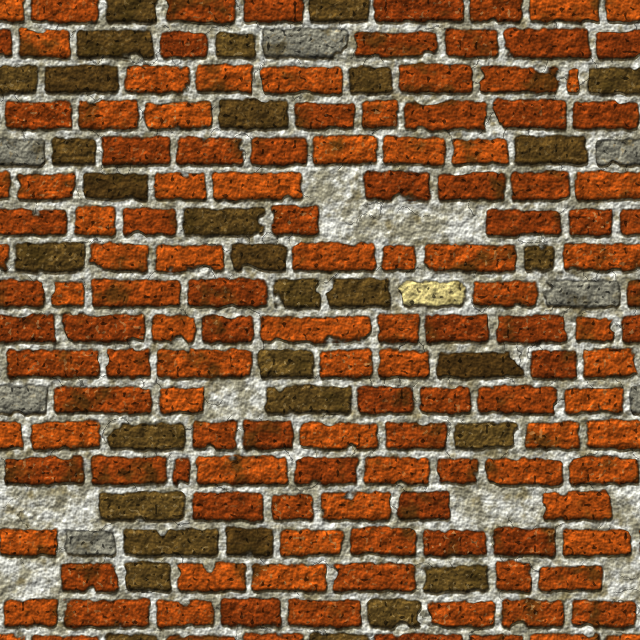
A Shadertoy shader for this texture:

```glsl
#define COLS 9.0
#define ROWS 18.0
#define HALF_GAP vec2(0.0055, 0.0060)
#define CORNER 0.0055
#define ROUGHNESS 0.0045
#define MISSING 0.055
#define DARK_SHARE 0.17
#define GREY_SHARE 0.03
#define STONE_CELL vec2(5.0, 10.0)
#define RELIEF 1.1

vec2 hash2(vec2 c) {
    vec3 q = fract(c.xyx * vec3(0.1031, 0.1030, 0.0973));
    q += dot(q, q.yzx + 33.33);
    return fract((q.xx + q.yz) * q.zy);
}

vec2 wrap(vec2 c, vec2 n) { return floor(mod(c + 0.5, n)); }

float corner(vec2 cell, vec2 offset, float freq) {
    float a = 6.2832 * hash2(wrap(cell, vec2(freq)) + freq).x;
    return dot(vec2(cos(a), sin(a)), offset);
}

// Tiling gradient noise, roughly -1 to 1
float noise(vec2 uv, float freq) {
    vec2 p = uv * freq, c = floor(p), f = p - c;
    vec2 s = f * f * f * (f * (f * 6.0 - 15.0) + 10.0), e = vec2(1, 0);
    float low = mix(corner(c, f, freq), corner(c + e, f - e, freq), s.x);
    float high = mix(corner(c + e.yx, f - e.yx, freq), corner(c + 1.0, f - 1.0, freq), s.x);
    return 1.5 * mix(low, high, s.y);
}

float fbm(vec2 uv, float freq) {
    float sum = 0.0, amp = 0.6;
    for (int i = 0; i < 3; i++) {
        sum += amp * noise(uv, freq);
        freq *= 2.0;
        amp *= 0.6;
    }
    return sum;
}

// Uneven position of the upright joint number i
float joint(float i, float row) {
    float t = hash2(wrap(vec2(i, row), vec2(COLS, ROWS)) + 71.0).x - 0.5;
    return i + 2.4 * t * t * t + 0.18 * t;
}

// Signed distance to the nearest brick, with its cell and local position
float brickDistance(vec2 uv, out vec2 id, out vec2 local) {
    vec2 p = uv + 0.0025 * vec2(noise(uv, 13.0), noise(uv + 0.37, 11.0));
    float y = p.y * ROWS + 0.734;
    float row = wrap(vec2(floor(y)), vec2(ROWS)).x;
    float shift = 0.5 * mod(row + 1.0, 2.0) + 0.3 * (hash2(vec2(row, 5.0)).x - 0.5);
    float u = p.x * COLS - shift, i = floor(u);
    if (u < joint(i, row)) i -= 1.0;
    else if (u >= joint(i + 1.0, row)) i += 1.0;
    float a = joint(i, row), b = joint(i + 1.0, row);
    id = wrap(vec2(i, row), vec2(COLS, ROWS));
    vec2 rnd = hash2(id + 19.0);
    local = vec2(u - 0.5 * (a + b), fract(y) - 0.5) / vec2(COLS, ROWS);
    local.y += 0.003 * (rnd.y - 0.5);

    vec2 size = 0.5 * vec2(b - a, 1.0) / vec2(COLS, ROWS) - HALF_GAP;
    size -= vec2(0.002, 0.0035) * rnd.y * rnd.y;
    float radius = id == STONE_CELL ? 0.016 : CORNER;
    vec2 q = abs(local) - size + radius;
    float d = length(max(q, 0.0)) + min(max(q.x, q.y), 0.0) - radius;
    d += ROUGHNESS * fbm(uv, 42.0);
    d += 0.022 * max(noise(uv + 0.21, 27.0) - 0.38, 0.0);   // chipped edges
    return rnd.x < MISSING && id != STONE_CELL ? 0.02 : d;
}

vec3 brickColor(vec2 uv, vec2 id, vec2 local, float d) {
    vec2 kind = hash2(id + 43.0), tone = hash2(id + 87.0);
    float mottle = fbm(uv + 0.13, 36.0), grain = fbm(uv + 0.59, 110.0);
    vec3 col = mix(vec3(0.47, 0.20, 0.06), vec3(0.66, 0.30, 0.08), tone.x);
    if (kind.x < DARK_SHARE) col = mix(vec3(0.27, 0.19, 0.08), vec3(0.36, 0.28, 0.13), tone.y);
    if (kind.x > 1.0 - GREY_SHARE) col = vec3(0.48, 0.47, 0.41);
    if (id == STONE_CELL) col = vec3(0.78, 0.72, 0.47);
    col *= 1.0 + 0.30 * mottle + 0.30 * grain;

    // Soot, pits and pale lichen
    float soot = smoothstep(0.12, 0.6, fbm(uv + 0.71, 15.0) + 0.25 * grain);
    col = mix(col, vec3(0.23, 0.18, 0.07), 0.65 * soot);
    col *= 1.0 - 0.55 * smoothstep(0.40, 0.75, noise(uv + 0.31, 120.0));
    float lichen = smoothstep(0.38, 0.65, noise(uv + 0.83, 140.0) + 0.4 * mottle);
    col = mix(col, vec3(0.60, 0.52, 0.36), 0.5 * lichen * tone.y);

    // Worn rim, lit top and dark underside
    col *= 1.0 - 0.38 * smoothstep(-0.004, 0.0005, d);
    col *= 1.0 + 0.12 * smoothstep(0.008, 0.018, local.y);
    return col * (1.0 - 0.38 * (1.0 - smoothstep(-0.021, -0.014, local.y)));
}

vec3 mortarColor(vec2 uv, float d) {
    float blotch = fbm(uv + 0.47, 22.0), grain = fbm(uv + 0.91, 90.0);
    vec3 col = mix(vec3(0.57, 0.55, 0.46), vec3(0.79, 0.79, 0.75), smoothstep(-0.5, 0.45, blotch + 0.5 * grain));
    float dirt = smoothstep(0.1, 0.65, fbm(uv + 0.27, 31.0));
    col = mix(col, vec3(0.45, 0.40, 0.26), 0.7 * dirt);
    float crack = 1.0 - smoothstep(0.01, 0.05, abs(noise(uv + 0.63, 24.0) + 0.15 * grain));
    col *= 1.0 - 0.35 * crack * smoothstep(0.0, 0.3, noise(uv + 0.05, 17.0));
    return col * (0.62 + 0.38 * smoothstep(0.0, 0.0035, d)) * (1.0 + 0.14 * grain);
}

void mainImage(out vec4 fragColor, in vec2 fragCoord) {
    vec2 uv = fragCoord / iResolution.y, id, local, aboveId, aboveLocal;
    float edge = 1.0 / iResolution.y;
    float above = brickDistance(uv + vec2(-0.001, 0.0045), aboveId, aboveLocal);
    float d = brickDistance(uv, id, local);

    vec3 mortar = mortarColor(uv, d);
    mortar *= mix(vec3(0.42, 0.38, 0.30), vec3(1.0), smoothstep(-0.002, 0.002, above));
    vec3 col = mix(mortar, brickColor(uv, id, local, d), 1.0 - smoothstep(-edge, edge, d));

    // Surface relief lit from above
    float slope = fbm(uv, 56.0) - fbm(uv + vec2(-0.001, 0.002), 56.0);
    fragColor = vec4(clamp(col * (1.0 + RELIEF * slope), 0.0, 1.0), 1.0);
}
```
